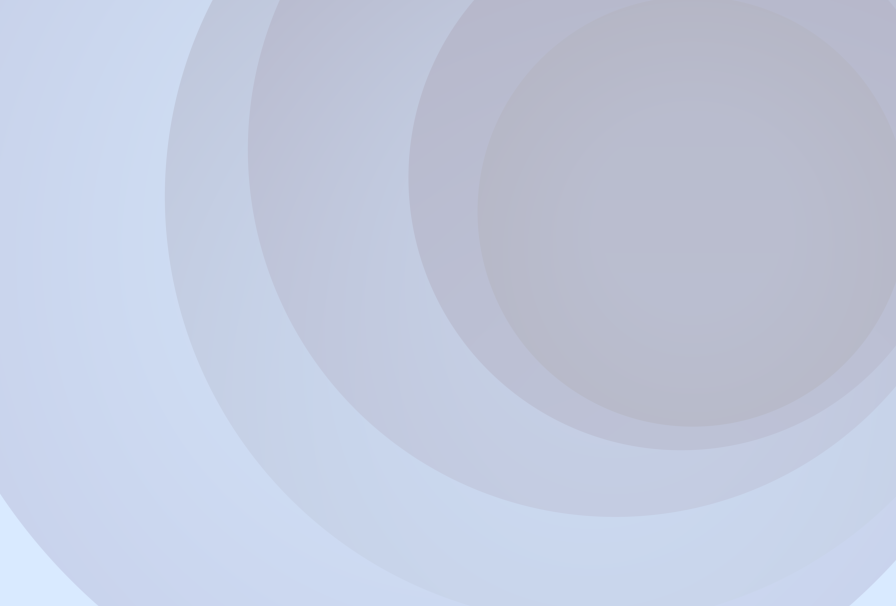
Write a Shadertoy shader that draws this background.

```glsl
// Five overlapping pale discs that step from icy blue to warm grey.
// Each disc blends from a light core to a darker rim and fades with height;
// discs are painted back to front over a flat backdrop with smooth edges.

const int DISC_COUNT = 5;
const vec3 BACKDROP = vec3(0.851, 0.918, 1.0);
const vec3 HEIGHT_FADE = vec3(0.05, 0.075, 0.085);
const float CORE_EXTENT = 0.45; // share of the radius that keeps the core colour

// Centre x, centre y, radius (in canvas heights), strength of the height fade
const vec4 DISCS[DISC_COUNT] = vec4[](
    vec4(0.782, 0.707, 0.940, 0.20),
    vec4(0.977, 0.676, 0.705, 0.75),
    vec4(1.015, 0.753, 0.606, 1.00),
    vec4(1.124, 0.707, 0.450, 0.70),
    vec4(1.143, 0.651, 0.355, 0.30));

const vec3 CORE_COLORS[DISC_COUNT] = vec3[](
    vec3(0.812, 0.871, 0.957),
    vec3(0.792, 0.851, 0.941),
    vec3(0.775, 0.820, 0.905),
    vec3(0.737, 0.757, 0.835),
    vec3(0.730, 0.745, 0.815));

const vec3 RIM_COLORS[DISC_COUNT] = vec3[](
    vec3(0.784, 0.822, 0.920),
    vec3(0.768, 0.806, 0.888),
    vec3(0.750, 0.773, 0.855),
    vec3(0.733, 0.747, 0.825),
    vec3(0.718, 0.726, 0.786));

// Radial blend from core to rim, darkened toward the top
vec3 discShade(float radialShare, float height, vec3 core, vec3 rim, float fade) {
    float rimShare = clamp((radialShare - CORE_EXTENT) / (1.0 - CORE_EXTENT), 0.0, 1.0);
    return mix(core, rim, rimShare) - HEIGHT_FADE * fade * (height - 0.5);
}

// Smooth coverage from a signed distance
float coverage(float signedDistance, float edgeWidth) {
    return 1.0 - smoothstep(-edgeWidth, edgeWidth, signedDistance);
}

vec3 paintDisc(vec3 under, vec2 point, vec4 disc, vec3 core, vec3 rim, float edgeWidth) {
    float centreDistance = length(point - disc.xy);
    vec3 shade = discShade(centreDistance / disc.z, point.y, core, rim, disc.w);
    return mix(under, shade, coverage(centreDistance - disc.z, edgeWidth));
}

void mainImage(out vec4 fragColor, in vec2 fragCoord) {
    vec2 point = fragCoord / iResolution.y;
    float edgeWidth = 0.75 / iResolution.y;

    // Largest disc first, smallest on top
    vec3 color = BACKDROP;
    for (int i = 0; i < DISC_COUNT; i++) {
        color = paintDisc(color, point, DISCS[i], CORE_COLORS[i], RIM_COLORS[i], edgeWidth);
    }

    fragColor = vec4(color, 1.0);
}
```
